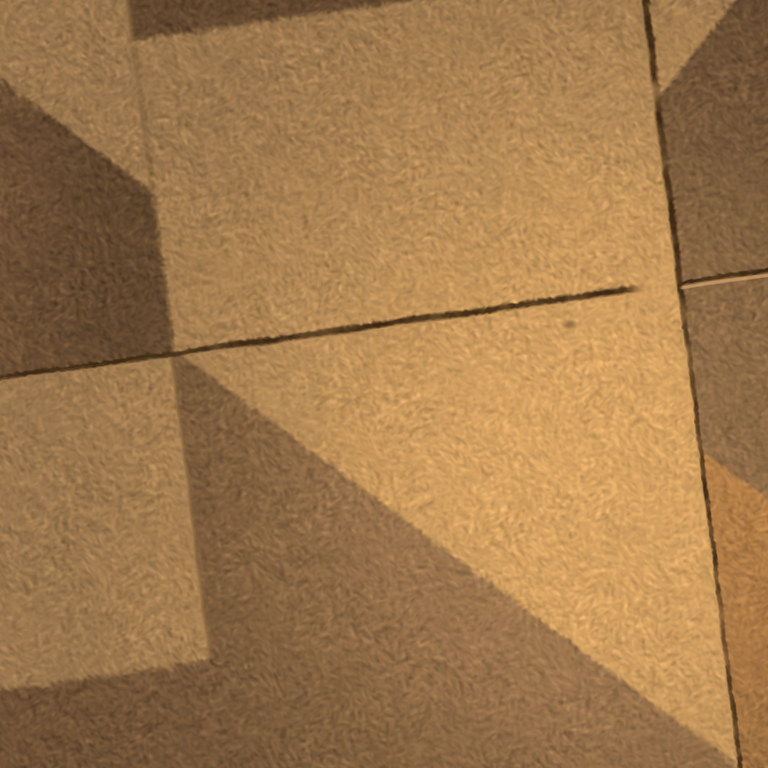
This texture is drawn by a three.js fragment shader. Its source:

```glsl
// Large tilted square tiles of mottled tan stone, each split by one straight cut
// into a light and a dark tone. A sheared grid gives the tiles and worn seams;
// oriented cellular ripples give the grain, and a radial glow warms the surface.
varying vec2 vUv;

const vec2 TILE = vec2(0.672, 0.650);
const vec3 LIGHT_COOL = vec3(0.60, 0.46, 0.30);
const vec3 LIGHT_WARM = vec3(0.845, 0.64, 0.385);
const vec3 DARK_COOL = vec3(0.43, 0.315, 0.205);
const vec3 DARK_WARM = vec3(0.645, 0.485, 0.32);
const vec3 GRAIN_TINT = vec3(0.64, 0.50, 0.34);
const vec3 SEAM = vec3(0.24, 0.16, 0.075);
const vec3 EDGE_SHINE = vec3(0.86, 0.66, 0.43);

vec3 hash3(vec2 p) {
  vec3 h = fract(p.xyx * vec3(0.1031, 0.1030, 0.0973));
  h += dot(h, h.yxz + 33.33);
  return fract((h.xxy + h.yzz) * h.zyx);
}

// Cellular ripples: every cell adds a short wave packet with its own direction
float ripples(vec2 p, float frequency) {
  vec2 cell = floor(p);
  float sum = 0.0;
  for (int y = -1; y <= 1; y++) {
    for (int x = -1; x <= 1; x++) {
      vec2 id = cell + vec2(float(x), float(y));
      vec3 rnd = hash3(id + 57.0);
      vec2 d = p - id - rnd.xy;
      float angle = 1.0 + 2.6 * (rnd.z - 0.5);
      float phase = 6.2832 * fract(rnd.x * 7.0 + rnd.z * 3.0);
      float wave = cos(frequency * dot(d, vec2(cos(angle), sin(angle))) + phase);
      sum += wave * exp(-3.5 * dot(d, d));
    }
  }
  return sum;
}

// Broad uneven blotches from layered sines
float blotches(vec2 p) {
  float sum = 0.0;
  float amp = 0.5;
  for (int i = 0; i < 4; i++) {
    sum += amp * sin(p.x + 1.7 * sin(p.y)) * sin(p.y + 1.3);
    p = mat2(1.2, 1.4, -1.4, 1.2) * p + 2.1;
    amp *= 0.6;
  }
  return sum;
}

// Cut of a tile: its dark side is where dot(local, cut.xy) < cut.z
vec3 tileCut(vec2 id) {
  bool upper = id.y > -0.5;
  if (id.x < -0.5) return upper ? vec3(1.0, 1.0, 1.33) : vec3(0.0, 1.0, 0.374);
  if (id.x < 0.5) return upper ? vec3(0.0, -1.0, -0.64) : vec3(1.0, 1.0, 1.012);
  return upper ? vec3(-1.0, 1.0, 0.375) : vec3(-1.0, -1.0, -0.66);
}

vec3 tileColor(vec2 id, vec2 grid, float glow, float grain) {
  vec3 cut = tileCut(id);
  vec2 local = grid - id;
  float side = dot(local, cut.xy) - cut.z + 0.02 * grain;
  vec3 light = mix(LIGHT_COOL, LIGHT_WARM, glow);
  vec3 dark = mix(DARK_COOL, DARK_WARM, glow);
  // Upper and right tiles have deeper darks; the upper left one deepens to its joint
  if (id.x < -0.5 && id.y > -0.5) dark *= 1.0 - 0.16 * smoothstep(0.6, 1.0, local.x);
  else if (id.x > 0.5 || id.y > -0.5) dark *= 0.89;
  // The lower right tile is a deeper orange
  if (id.x > 0.5 && id.y < -0.5) light *= vec3(0.84, 0.78, 0.73);
  return mix(dark, light, smoothstep(-0.009, 0.009, side));
}

// Soft-edged line
float stripe(float d, float halfWidth) {
  return 1.0 - smoothstep(0.3 * halfWidth, 1.5 * halfWidth, abs(d));
}

void main() {
  vec2 p = vUv;
  float wobble = 0.0005 * sin(p.x * 23.0 + p.y * 31.0) + 0.0005 * sin(p.y * 87.0 - p.x * 61.0);

  // Stone grain at three sizes, stronger in patches
  vec2 warped = p + 0.004 * vec2(sin(p.y * 47.0), sin(p.x * 53.0));
  float grain = 0.04 * ripples(warped * 40.0 + 4.0, 4.5);
  grain += 0.07 * ripples(warped * 82.0, 5.2) + 0.055 * ripples(warped * 130.0 + 9.0, 5.0);
  grain *= 1.0 + 0.4 * blotches(p * 21.0 + 3.0);

  // Sheared tile grid, with the distance to the nearest seams
  vec2 grid = vec2(p.x + 0.124 * p.y - 0.292, p.y - 0.14 * p.x - 0.508) / TILE;
  vec2 seamId = floor(grid + 0.5);
  vec2 toSeam = (grid - seamId) * TILE + wobble;

  // Tile tones, blended softly across upright joints
  float glow = smoothstep(0.80, 0.06, length(p - vec2(0.80, 0.38)));
  glow = clamp(glow + 0.06 * blotches(p * 9.0), 0.0, 1.0);
  float row = floor(grid.y);
  vec3 leftTone = tileColor(vec2(seamId.x - 1.0, row), grid, glow, grain);
  vec3 rightTone = tileColor(vec2(seamId.x, row), grid, glow, grain);
  float across = smoothstep(-0.006, 0.006, toSeam.x + 0.012 * grain);
  vec3 color = mix(leftTone, rightTone, across);
  color += mix(color, GRAIN_TINT, 0.6) * (grain + 0.025 * blotches(p * 34.0));

  // Upright seams: faint on the left, uneven and thinner downward on the right
  float isRight = step(0.5, seamId.x);
  float worn = mix(0.62, 0.88, p.y) + 0.12 * sin(p.y * 19.0 + 1.0) + 0.35 * blotches(p * 60.0);
  worn *= 1.0 - 0.55 * stripe(p.y - 0.88, 0.012);
  float faint = 0.16 * smoothstep(-0.66, -0.55, grid.y);
  float upright = stripe(toSeam.x + 0.01 * grain, mix(0.0032, 0.0048, smoothstep(0.4, 0.8, p.y)));
  color = mix(color, SEAM, upright * clamp(mix(faint, worn, isRight), 0.0, 1.0));

  // Level seam: dark, broken before the corner, then thin with a lit lower edge
  float beyond = smoothstep(0.995, 1.005, grid.x);
  float before = 1.0 - smoothstep(0.88, 0.94, grid.x);
  float taper = mix(0.0034, 0.0046, smoothstep(0.15, 0.4, p.x));
  taper = mix(taper, 0.0028, beyond) * (1.0 + 0.25 * blotches(p * 45.0));
  float depth = clamp(0.88 + 0.3 * blotches(p * 52.0 + 5.0), 0.0, 1.0);
  color = mix(color, SEAM, depth * stripe(toSeam.y + 0.01 * grain, taper) * max(before, beyond));
  color = mix(color, EDGE_SHINE, 0.7 * stripe(toSeam.y + 0.0065, 0.0024) * beyond);

  // Small stain below the level seam
  float stain = 1.0 - smoothstep(0.002, 0.011, length((p - vec2(0.742, 0.577)) * vec2(0.8, 1.4)));
  color *= 1.0 - 0.28 * stain;

  gl_FragColor = vec4(color, 1.0);
}
```
